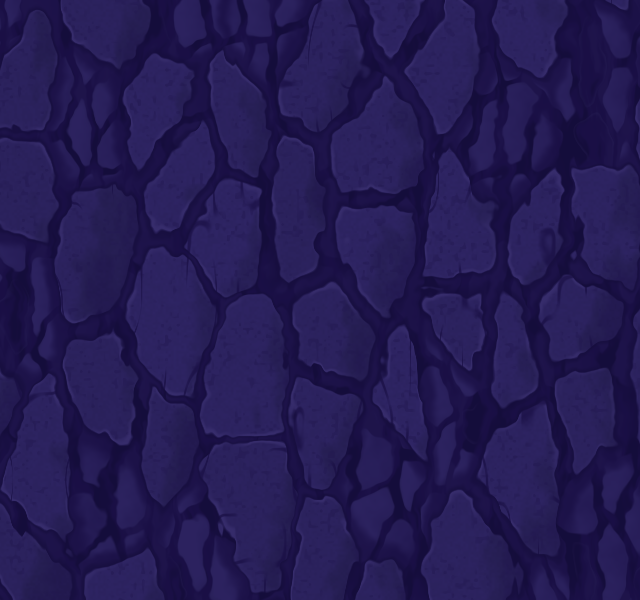
Reproduce this texture procedurally as a Shadertoy shader.

```glsl
// Violet rock wall: tall chipped stones standing over dark crevices full of shards.
// Two stretched Voronoi layers give the stones and the shards; value noise warps
// their outlines and adds cracks, pits, worn rims and streaks in the gaps.

vec2 hash22(vec2 p) {
    vec3 q = fract(p.xyx * vec3(.1031, .1030, .0973));
    q += dot(q, q.yzx + 33.33);
    return fract((q.xx + q.yz) * q.zy);
}

float noise(vec2 p) {
    vec2 i = floor(p), f = fract(p);
    f = f * f * (3. - 2. * f);
    vec2 e = vec2(0, 1);
    return mix(mix(hash22(i).x, hash22(i + e.yx).x, f.x),
               mix(hash22(i + e).x, hash22(i + 1.).x, f.x), f.y);
}

float fbm(vec2 p) {
    return .55 * noise(p) + .3 * noise(p * 2.1 + 17.) + .15 * noise(p * 4.3 + 41.);
}

vec2 noise2(vec2 p) {
    return vec2(noise(p), noise(p + 57.)) - .5;
}

// Jittered centre of a cell, with every other column staggered
vec2 cellPoint(vec2 cell) {
    vec2 jitter = (hash22(cell) - .5) * vec2(.75, .7);
    return cell + .5 + jitter + vec2(0, .5 * mod(cell.x, 2.) - .25);
}

// Returns rounded distance to the cell border in canvas units, cell id, offset from centre
vec4 stones(vec2 p, vec2 scale, float rounding, float seed) {
    vec2 q = p * scale + seed, base = floor(q), home = base, toHome = vec2(9);
    for (int y = -2; y <= 2; y++)
    for (int x = -2; x <= 2; x++) {
        vec2 cell = base + vec2(x, y), v = cellPoint(cell) - q;
        if (dot(v, v) < dot(toHome, toHome)) { toHome = v; home = cell; }
    }
    float sum = 0.;
    for (int y = -2; y <= 2; y++)
    for (int x = -2; x <= 2; x++) {
        vec2 cell = home + vec2(x, y);
        if (x == 0 && y == 0) continue;
        vec2 v = cellPoint(cell) - q, n = normalize(v - toHome);
        float edge = dot(.5 * (v + toHome), n) / length(n * scale);
        sum += exp(-edge / rounding);
    }
    return vec4(-rounding * log(max(sum, 1e-20)), hash22(home + 91.).x, -toHome);
}

void mainImage(out vec4 fragColor, in vec2 fragCoord) {
    vec2 p = fragCoord / iResolution.y;
    float soft = max(.0016, 1. / iResolution.y);

    vec3 deep = vec3(.08, .05, .23), crevice = vec3(.10, .06, .27);
    vec3 shade = vec3(.13, .09, .31), dull = vec3(.15, .12, .33);
    vec3 face = vec3(.172, .135, .373), rim = vec3(.22, .18, .43);

    // Broad bends plus small chips in the outlines
    vec2 w = p + .035 * noise2(p * vec2(9, 6)) + .014 * noise2(p * 32.) + .005 * noise2(p * 85.);

    // Large stones; some cells stay empty so the shards show
    vec4 big = stones(w, vec2(8.5, 4.8), .004, 20.);
    float kept = step(.22, big.y);
    float chips = smoothstep(.6, .85, noise(p * vec2(34, 20) + 8.));
    float d = big.x - .005 - .011 * fract(big.y * 7.3) - .009 * chips;

    // Crevice floor with upright streaks
    float streak = fbm(w * vec2(42, 13) + 5.);
    vec3 col = mix(deep, crevice, smoothstep(.32, .52, streak));
    col = mix(col, shade, .55 * smoothstep(.56, .72, streak));

    // Smaller shards, brighter inside the empty cells
    vec4 small = stones(w + .008 * noise2(p * 24. + 30.), vec2(17, 9), .003, 60.);
    float shardEdge = small.x - .004 - .007 * fract(small.y * 5.7);
    float open = (1. - kept) * smoothstep(0., .02, big.x);
    float tone = .25 + .3 * small.y + .45 * open - .35 * small.z + .3 * (fbm(p * 38.) - .5);
    vec3 shard = mix(crevice, mix(shade, face, open), clamp(tone, 0., 1.));
    col = mix(col, shard, smoothstep(-soft, soft * 1.5, shardEdge) * step(.15, small.y));
    float shardRim = smoothstep(0., .002, shardEdge) * smoothstep(.006, .002, shardEdge);
    col = mix(col, dull, .5 * open * shardRim * noise(p * 30.));

    // Contact shadow around each large stone
    float shadow = smoothstep(-.013, -.001, d) * smoothstep(0., .006, big.x);
    col = mix(col, deep, .6 * kept * shadow);

    // Stone face: shaded lower right side and cloudy patches
    float cloud = fbm(p * vec2(19, 12) + 70.);
    float side = big.z - .35 * big.w + 1.1 * (cloud - .5);
    vec3 stone = mix(face, dull, smoothstep(.12, .42, side));
    stone = mix(stone, shade, .6 * smoothstep(.4, .65, side));
    stone *= .97 + .06 * fract(big.y * 13.7);

    // Pits and fine grain
    float pits = smoothstep(.62, .85, noise(p * 155.)) * smoothstep(.25, .6, noise(p * 40. + 3.));
    stone = mix(stone, shade, .42 * pits);
    stone *= .975 + .05 * noise(p * 230.);

    // Worn rim, brightest in patches
    float band = smoothstep(0., .002, d) * smoothstep(.008, .0025, d);
    float wear = smoothstep(.35, .75, noise(p * 26. + 12.));
    stone = mix(stone, rim, band * (.15 + .7 * wear) * smoothstep(.6, .1, side));

    // Cracks running in from the border
    float line = abs(noise(p * vec2(24, 10) + 44.) - .5);
    float crack = smoothstep(.035, .008, line) * smoothstep(.028, .006, d);
    stone = mix(stone, crevice, .75 * crack * step(.5, fract(big.y * 9.1)));

    col = mix(col, stone, kept * smoothstep(-soft, soft, d));
    fragColor = vec4(col, 1);
}
```
